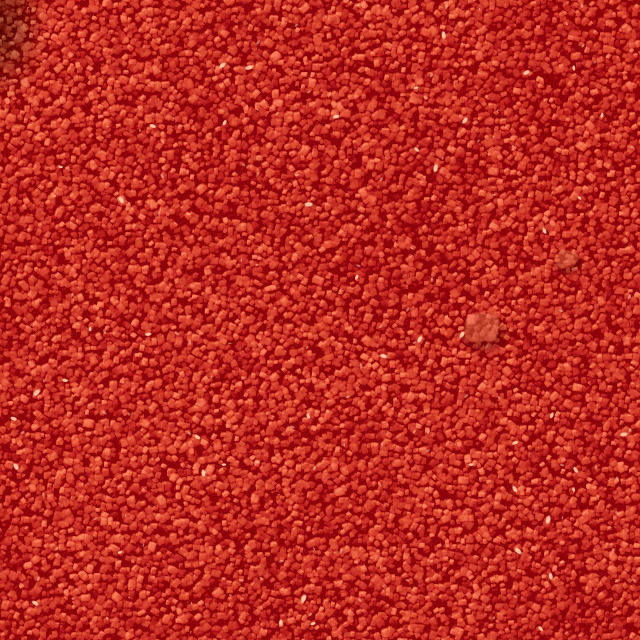
Give the GLSL for this texture, as a three.js fragment shader.

```glsl
// A bed of coarse red crystal grains, lit from the upper left.
// Two grids of scattered, faceted domes are joined by a soft maximum;
// height, slope and grain tone drive a red ramp, topped by clumps and glints.

varying vec2 vUv;

const vec2 LIGHT_STEP = vec2(-0.0018, 0.0034);
const float SHARPNESS = 26.0;

float hash(vec2 p) {
  return fract(sin(dot(p, vec2(127.1, 311.7))) * 43758.5453);
}

vec2 hash2(vec2 p) {
  return vec2(hash(p), hash(p + 37.3));
}

float noise(vec2 p) {
  vec2 i = floor(p);
  vec2 f = fract(p);
  f = f * f * (3.0 - 2.0 * f);
  float low = mix(hash(i), hash(i + vec2(1.0, 0.0)), f.x);
  float high = mix(hash(i + vec2(0.0, 1.0)), hash(i + 1.0), f.x);
  return mix(low, high, f.y);
}

vec2 rotate(vec2 p, float angle) {
  float c = cos(angle);
  float s = sin(angle);
  return vec2(c * p.x - s * p.y, s * p.x + c * p.y);
}

// Sums soft-maximum weights (x) and weighted tones (y) of one grain grid.
vec2 grainLayer(vec2 uv, float cells, float seed) {
  vec2 p = uv * cells;
  vec2 home = floor(p);
  vec2 sum = vec2(0.0);
  for (int y = -1; y <= 1; y++) {
    for (int x = -1; x <= 1; x++) {
      vec2 cell = home + vec2(float(x), float(y));
      vec2 id = cell + seed;
      vec2 shape = hash2(id + 11.7);
      vec2 look = hash2(id + 71.9);
      vec2 q = rotate(p - cell - hash2(id), 6.283 * shape.x);
      float tilt = 0.22 * q.x;
      q *= vec2(0.88, 1.14) / mix(0.44, 0.68, shape.y);
      float square = 1.15 * max(abs(q.x), abs(q.y));
      float d = mix(length(q), square, 0.6);
      float height = 0.4 + 0.6 * look.x + tilt - 1.1 * d * d * d * d;
      float weight = exp(SHARPNESS * height);
      sum += weight * vec2(1.0, look.y);
    }
  }
  return sum;
}

// Height of the grain bed (x) and tone of the grain on top (y).
vec2 grainBed(vec2 uv) {
  vec2 sum = vec2(1.0, 0.3);
  sum += grainLayer(uv, 66.0, 3.0);
  sum += grainLayer(rotate(uv, 0.5) + 0.7, 90.0, 157.0);
  return vec2(log(sum.x) / SHARPNESS, sum.y / sum.x);
}

float ramp(float a, float b, float x) {
  return clamp((x - a) / (b - a), 0.0, 1.0);
}

vec3 redRamp(float shade) {
  vec3 c = mix(vec3(0.56, 0.01, 0.04), vec3(0.71, 0.10, 0.10), ramp(-1.9, -0.9, shade));
  c = mix(c, vec3(0.80, 0.20, 0.15), ramp(-0.9, 0.04, shade));
  c = mix(c, vec3(0.84, 0.27, 0.19), ramp(0.04, 0.75, shade));
  c = mix(c, vec3(0.89, 0.31, 0.21), ramp(0.75, 1.3, shade));
  return mix(c, vec3(0.96, 0.49, 0.34), ramp(1.3, 2.4, shade));
}

// A pale rounded lump with a soft shadow below it.
vec3 addClump(vec3 base, vec2 uv, vec2 center, float radius, float shade) {
  vec2 q = (uv - center) / radius;
  q.y *= 1.2;
  float rough = 0.3 * (noise(uv * 90.0) - 0.5);
  float shadow = 1.0 - smoothstep(0.6, 1.5, length(q + vec2(-0.15, 0.4)));
  float body = 1.0 - smoothstep(0.85, 1.05, length(q) + rough);
  vec3 pale = vec3(0.85, 0.35, 0.25) + 0.05 * q.y + 0.035 * shade;
  return mix(base * (1.0 - 0.22 * shadow), pale, 0.85 * body);
}

// Sparse, elongated bright facets.
float glints(vec2 uv, float cells, float chance) {
  vec2 p = uv * cells;
  vec2 cell = floor(p);
  vec2 size = mix(vec2(0.05, 0.09), vec2(0.10, 0.19), hash(cell + 5.1));
  vec2 q = fract(p) - mix(vec2(0.25), vec2(0.75), hash2(cell + 19.4));
  q = rotate(q, 3.14 * hash(cell + 43.8)) / size;
  float spot = 1.0 - smoothstep(0.45, 1.15, length(q));
  return spot * step(hash(cell + 88.2), chance);
}

void main() {
  vec2 uv = vUv;
  vec2 bed = grainBed(uv);
  float slope = bed.x - grainBed(uv + LIGHT_STEP).x;

  // Relief, grain tone, fine mottling and broad drifts of light.
  float fine = noise(uv * 240.0) - 0.5;
  float broad = noise(uv * 7.0 + 4.0) - 0.5;
  float shade = 3.2 * (bed.x - 0.67) + 2.1 * (bed.y - 0.5) + 2.0 * slope;
  shade += 0.9 * fine + 0.5 * broad + 0.25 * (0.5 - uv.x);
  vec3 color = redRamp(shade);

  color = addClump(color, uv, vec2(0.753, 0.488), 0.030, shade);
  color = addClump(color, uv, vec2(0.885, 0.595), 0.018, shade);

  // Dull brown corner at the upper left.
  float corner = 1.0 - smoothstep(0.01, 0.11, length((uv - vec2(0.0, 0.96)) * vec2(1.3, 0.8)));
  color = mix(color, vec3(0.40, 0.17, 0.09) + 0.05 * shade, 0.6 * corner);

  float sparkle = glints(uv, 24.0, 0.10) + 0.5 * glints(uv + 0.37, 38.0, 0.09);
  color = mix(color, vec3(1.0, 0.82, 0.66), min(sparkle, 0.9));
  gl_FragColor = vec4(color, 1.0);
}
```
